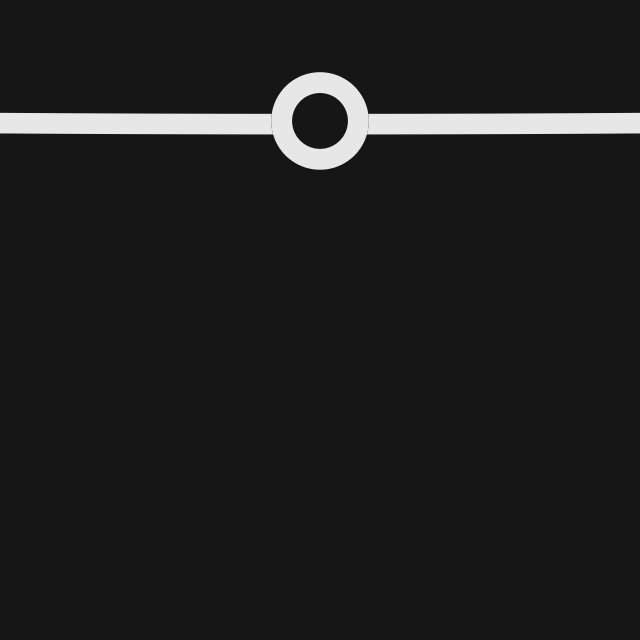
A WebGL 2 fragment shader for this background:

```glsl
#version 300 es
precision highp float;
// A pale ring threaded on a slightly sagging horizontal band over a near-black ground.

uniform vec2 u_resolution;
out vec4 fragColor;

const vec3 GROUND = vec3(0.086);
const vec3 PALE = vec3(0.906);

// Coverage of a shape from its signed distance, softened over one pixel
float coverage(float dist, float pixel) {
    return clamp(0.5 - dist / pixel, 0.0, 1.0);
}

// Signed distance to a ring given its middle radius and half width
float ringDistance(vec2 p, vec2 center, float radius, float halfWidth) {
    return abs(length(p - center) - radius) - halfWidth;
}

// Signed distance to a band that dips toward the middle of the canvas
float bandDistance(vec2 p, float middleY, float rise, float halfWidth) {
    float offset = 2.0 * p.x - 1.0;
    return abs(p.y - middleY - rise * offset * offset) - halfWidth;
}

void main() {
    vec2 p = gl_FragCoord.xy / u_resolution;
    float pixel = 1.0 / min(u_resolution.x, u_resolution.y);

    vec2 center = vec2(0.5, 0.811);
    float radius = 0.0599;
    float halfWidth = 0.0163;
    float ring = ringDistance(p, center, radius, halfWidth);
    float band = bandDistance(p, 0.806, 0.0016, 0.0161);

    // The band stops at the outer rim, so the ring's hole stays dark
    float outside = 1.0 - coverage(length(p - center) - radius - halfWidth, pixel);
    float bandMask = coverage(band, pixel) * outside;

    // Layering the two soft edges leaves a faint seam where they meet
    vec3 color = mix(GROUND, PALE, bandMask);
    color = mix(color, PALE, coverage(ring, pixel));
    fragColor = vec4(color, 1.0);
}
```
